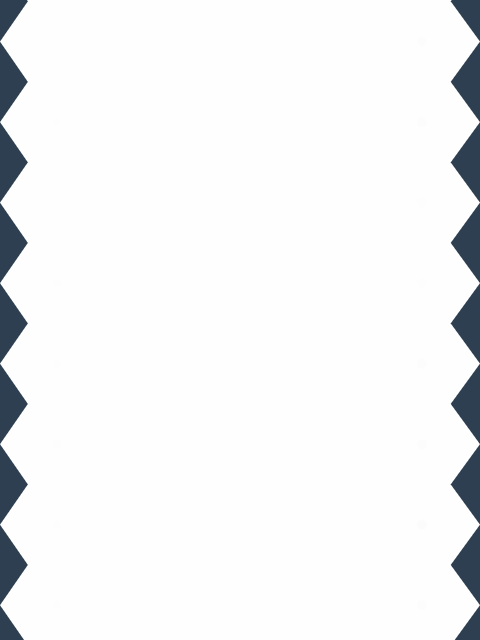
A Shadertoy shader for this background:

```glsl
// A white sheet framed by dark zigzag teeth along its left and right edges.
// One triangle wave in height sets the reach of both borders; faint round
// marks sit inside the sheet, level with each notch between the teeth.

const vec3 PAPER = vec3(0.998);
const vec3 SLATE = vec3(0.178, 0.247, 0.318);

// Lengths are fractions of the canvas width or height
const float TOOTH_PERIOD = 0.1258;  // height of one tooth
const float TOP_TIP = 0.0021;       // first tip, measured down from the top
const float LEFT_REACH = 0.0580;    // tooth length, left border
const float RIGHT_REACH = 0.0610;   // tooth length, right border

const float LEFT_MARK_X = 0.118;
const float RIGHT_MARK_X = 0.879;
const float MARK_RADIUS = 0.0105;
const float MARK_SOFTNESS = 0.004;
const float LEFT_MARK_SHADE = 0.006;
const float RIGHT_MARK_SHADE = 0.014;

float hash(float n) {
    return fract(sin(n * 12.9898) * 43758.547);
}

// Coverage of a border; inset is the distance from its side of the canvas
float toothBorder(float inset, float wave, float reach) {
    float slope = 2.0 * reach * iResolution.x / (TOOTH_PERIOD * iResolution.y);
    float edge = (reach * wave - inset) * iResolution.x;
    return clamp(edge / sqrt(1.0 + slope * slope) + 0.5, 0.0, 1.0);
}

// Soft disc around the notch nearest in height
float notchMark(vec2 offset) {
    return 1.0 - smoothstep(MARK_RADIUS - MARK_SOFTNESS,
                            MARK_RADIUS + MARK_SOFTNESS, length(offset));
}

void mainImage(out vec4 fragColor, in vec2 fragCoord) {
    vec2 uv = fragCoord / iResolution.xy;
    float aspect = iResolution.y / iResolution.x;

    // Position along the teeth: tips at whole numbers, notches at halves
    float cycle = (1.0 - uv.y - TOP_TIP) / TOOTH_PERIOD;
    float wave = abs(2.0 * fract(cycle) - 1.0);

    // Faint marks, each of a slightly different strength
    float row = floor(cycle);
    float markY = (fract(cycle) - 0.5) * TOOTH_PERIOD * aspect;
    float leftMark = notchMark(vec2(uv.x - LEFT_MARK_X, markY));
    float rightMark = notchMark(vec2(uv.x - RIGHT_MARK_X, markY));
    float shade = leftMark * LEFT_MARK_SHADE * mix(0.6, 1.0, hash(row))
                + rightMark * RIGHT_MARK_SHADE * mix(0.4, 1.0, hash(row + 31.0));
    vec3 color = PAPER - shade;

    // Zigzag borders
    float border = max(toothBorder(uv.x, wave, LEFT_REACH),
                       toothBorder(1.0 - uv.x, wave, RIGHT_REACH));
    color = mix(color, SLATE, border);

    fragColor = vec4(color, 1.0);
}
```
